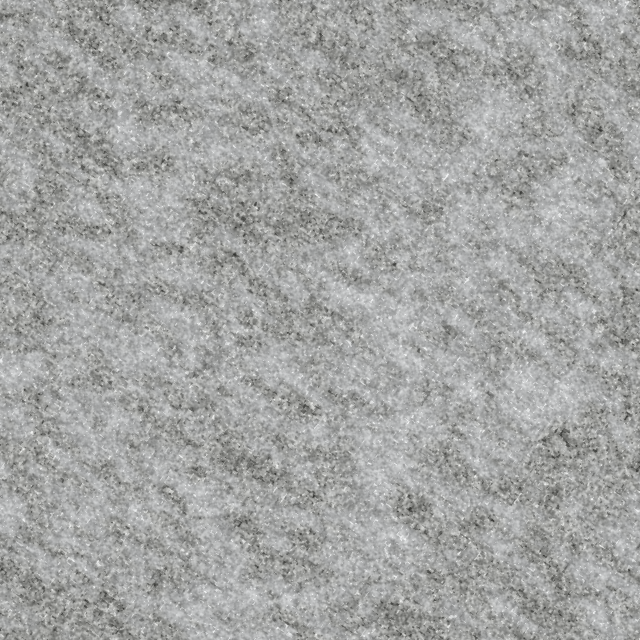
Reproduce this texture procedurally as a Shadertoy shader.

```glsl
// Rough grey granite: soft slanted ridges fall from upper left to lower right.
// Stretched value noise shapes the ridges; fine grain and mineral specks
// gather in the darker hollows, while the ridges stay paler and smoother.

float hash(vec2 cell) {
    vec3 p = fract(cell.xyx * 0.1031);
    p += dot(p, p.yzx + 33.33);
    return fract((p.x + p.y) * p.z);
}

// Smooth value noise from -1 to 1
float noise(vec2 p) {
    vec2 cell = floor(p);
    vec2 f = fract(p);
    f = f * f * (3.0 - 2.0 * f);
    float low = mix(hash(cell), hash(cell + vec2(1, 0)), f.x);
    float high = mix(hash(cell + vec2(0, 1)), hash(cell + vec2(1, 1)), f.x);
    return 2.0 * mix(low, high, f.y) - 1.0;
}

void mainImage(out vec4 fragColor, in vec2 fragCoord) {
    vec2 uv = fragCoord / iResolution.y;

    // Axes along and across the ridges, bent a little
    vec2 slant = vec2(dot(uv, vec2(0.82, -0.57)), dot(uv, vec2(0.57, 0.82)));
    vec2 bend = vec2(noise(uv * 17.0 + 5.0), noise(uv * 17.0 + 61.0));
    vec2 ridge = slant + 0.012 * bend;

    // Broad mottling and two sizes of ridge
    float mottle = noise(uv * 5.0 + 13.0) + 0.5 * noise(slant * 11.0 + 37.0);
    float coarse = noise(ridge * vec2(18.0, 38.0) + 91.0);
    float small = noise(ridge * vec2(38.0, 72.0) + 143.0);
    float relief = 0.026 * mottle + 0.055 * coarse + 0.055 * small;

    // Hollows are rough, raised ridges are smooth
    float rough = smoothstep(0.06, -0.06, relief);

    // Crystal grain in three sizes
    float grain = 0.055 * noise(slant * vec2(95.0, 120.0) + 211.0)
                + 0.110 * noise(slant * vec2(215.0, 245.0) + 307.0)
                + 0.075 * noise(slant * 380.0 + 401.0);

    // Scattered dark mica and pale quartz
    float mica = smoothstep(0.45, 0.80, noise(slant * vec2(230.0, 260.0) + 503.0));
    float quartz = smoothstep(0.58, 0.88, noise(slant * 270.0 + 607.0));

    float tone = 0.645 + relief + grain * mix(0.75, 1.2, rough);
    tone -= 0.17 * mica * mix(0.25, 1.1, rough);
    tone += 0.15 * quartz;

    // Cool smooth ridges, faintly warm green hollows
    vec3 tint = mix(vec3(-0.004, 0.002, 0.004), vec3(0.0, 0.003, -0.009), rough);
    fragColor = vec4(clamp(vec3(tone) + tint, 0.2, 0.95), 1.0);
}
```
